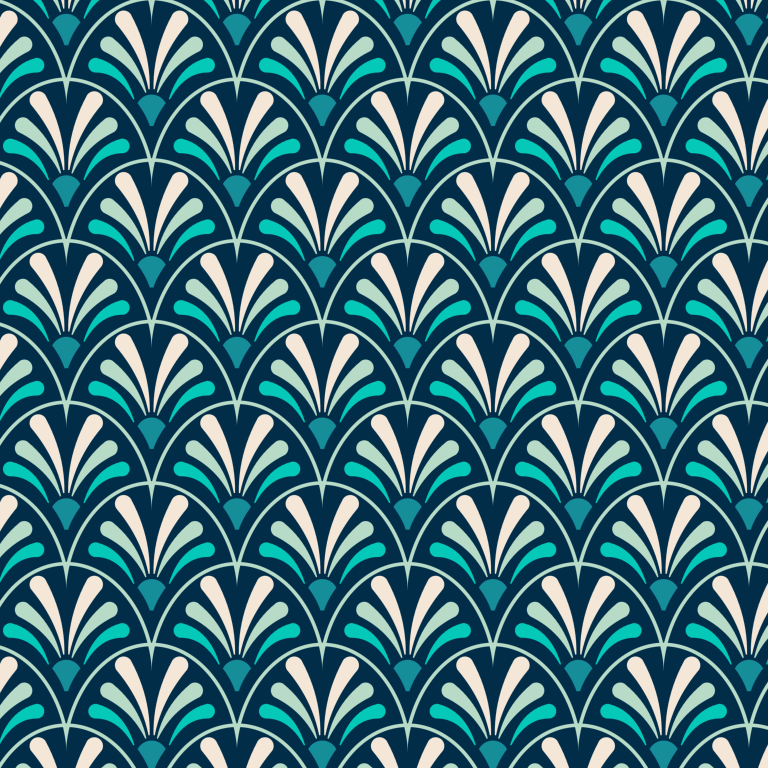
Reproduce this pattern procedurally as a three.js fragment shader.

```glsl
varying vec2 vUv;

const vec3 NAVY = vec3(0.005, 0.177, 0.288);
const vec3 MINT = vec3(0.72, 0.86, 0.785);
const vec3 CREAM = vec3(0.955, 0.905, 0.845);
const vec3 TURQUOISE = vec3(0.015, 0.785, 0.72);
const vec3 TEAL = vec3(0.085, 0.555, 0.605);

const float HALF_TILES = 9.0;      // half tile widths across the canvas
const float TILE_HEIGHT = 1.8925;  // in half tile widths
const vec2 FIRST_APEX = vec2(0.0863, 0.8967);

// Petal along a quadratic curve, thick at the head and thin at the tip
float petal(vec2 p, vec2 head, vec2 bend, vec2 tip, float headRadius) {
  const int STEPS = 12;
  float d = 1e3;
  vec2 a = head;
  for (int i = 1; i <= STEPS; i++) {
    float t = float(i) / float(STEPS);
    vec2 b = mix(mix(head, bend, t), mix(bend, tip, t), t);
    vec2 ab = b - a;
    float h = clamp(dot(p - a, ab) / dot(ab, ab), 0.0, 1.0);
    float along = (float(i) - 1.0 + h) / float(STEPS);
    d = min(d, length(p - a - ab * h) - mix(headRadius, 0.008, along));
    a = b;
  }
  return d;
}

// Elliptical scale outline; neighbours merge into a pointed cusp
float scaleLine(vec2 p, float width) {
  vec2 radii = vec2(1.009, 1.36);
  vec2 q = vec2(p.x, min(p.y - 0.02 - radii.y, 0.0));
  float f = length(q / radii);
  float edge = f * (f - 1.0) / max(length(q / (radii * radii)), 1e-4);
  return max(abs(edge - 0.5 * width) - 0.5 * width, p.y - 1.25);
}

// Rounded top with concave sides running down to a point
float fan(vec2 p) {
  float tipY = 1.61;
  float cap = length(p - vec2(0.0, 1.309)) - 0.184;
  float t = clamp((tipY - p.y) / 0.383, 0.0, 1.4);
  float side = 0.85 * (p.x - 0.164 * pow(t, 1.7));
  return max(max(cap, side), p.y - tipY);
}

vec3 paint(vec3 under, vec3 ink, float d, float soft) {
  return mix(ink, under, smoothstep(-soft, soft, d));
}

// One staggered set of motifs; y runs downwards from each apex
vec3 motifs(vec3 color, vec2 p, float soft) {
  float headroom = 0.1;
  p.x = abs(mod(p.x + 1.0, 2.0) - 1.0);
  p.y = mod(p.y + headroom, TILE_HEIGHT) - headroom;

  float cream = petal(p, vec2(0.328, 0.242), vec2(0.07, 0.625), vec2(0.03, 1.055), 0.102);
  float mint = petal(p, vec2(0.508, 0.539), vec2(0.195, 0.742), vec2(0.07, 1.094), 0.094);
  float turquoise = petal(p, vec2(0.656, 0.781), vec2(0.363, 0.82), vec2(0.211, 1.172), 0.086);

  color = paint(color, TURQUOISE, turquoise, soft);
  color = paint(color, MINT, mint, soft);
  color = paint(color, CREAM, cream, soft);
  color = paint(color, TEAL, fan(p), soft);
  return paint(color, MINT, scaleLine(p, 0.042), soft);
}

void main() {
  vec2 p = (vUv - FIRST_APEX) * vec2(HALF_TILES, -HALF_TILES);
  float soft = 0.75 * HALF_TILES * fwidth(vUv.y);

  vec3 color = NAVY;
  for (int i = 0; i < 2; i++) {
    vec2 stagger = float(i) * vec2(1.0, 0.5 * TILE_HEIGHT);
    color = motifs(color, p - stagger, soft);
  }
  gl_FragColor = vec4(color, 1.0);
}
```
